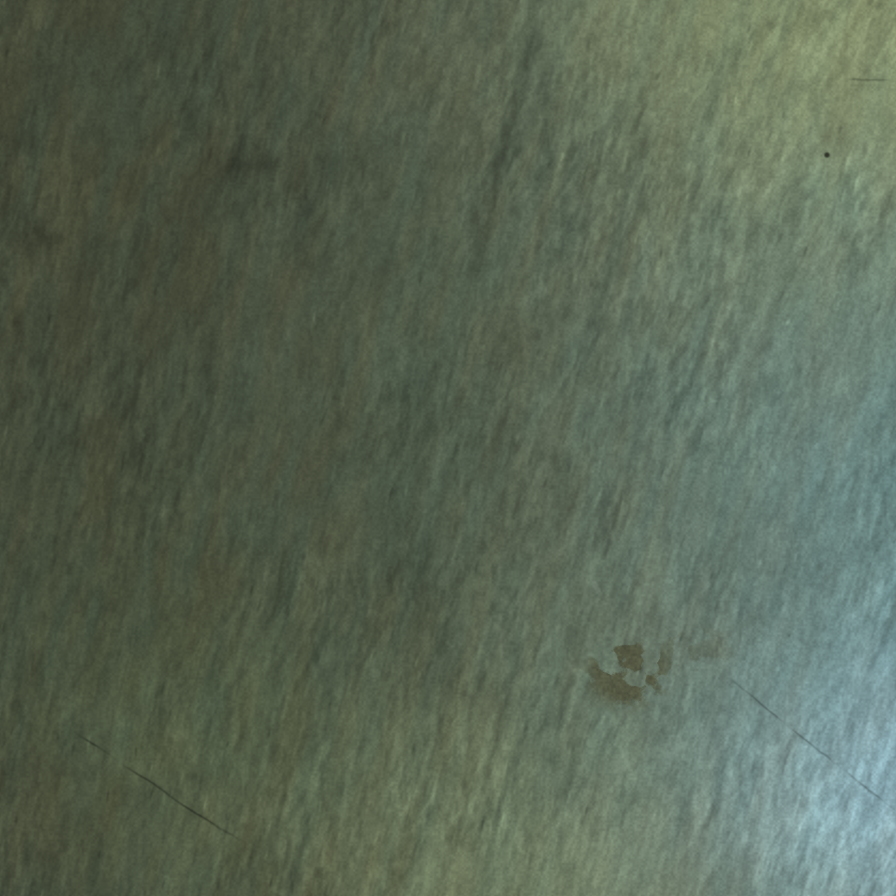
Give the GLSL for this texture, as a three.js fragment shader.

```glsl
varying vec2 vUv;

float hash(vec2 p) {
  vec3 q = fract(vec3(p.xyx) * 0.1031);
  q += dot(q, q.yzx + 33.33);
  return fract((q.x + q.y) * q.z);
}

float noise(vec2 p) {
  vec2 i = floor(p), f = fract(p);
  f = f * f * (3.0 - 2.0 * f);
  return mix(mix(hash(i), hash(i + vec2(1, 0)), f.x),
             mix(hash(i + vec2(0, 1)), hash(i + vec2(1, 1)), f.x), f.y);
}

// Layered noise centred on zero
float fbm(vec2 p) {
  float sum = 0.0, amp = 0.5;
  for (int i = 0; i < 4; i++) {
    sum += amp * (noise(p) - 0.5);
    p = mat2(1.6, 1.2, -1.2, 1.6) * p + 7.3;
    amp *= 0.5;
  }
  return sum;
}

float blob(vec2 p, vec2 center, vec2 size) {
  vec2 d = (p - center) / size;
  return exp(-dot(d, d));
}

// Soft line that fades towards both ends
float scratch(vec2 p, vec2 a, vec2 b, float width) {
  vec2 ab = b - a;
  float t = dot(p - a, ab) / dot(ab, ab);
  float d = length(p - a - ab * clamp(t, 0.0, 1.0)) / width;
  return exp(-d * d) * smoothstep(0.0, 0.15, t) * (1.0 - smoothstep(0.7, 1.0, t));
}

// Broad wash of light from dark olive to pale blue
vec3 wash(vec2 p) {
  vec2 q = p + 0.12 * vec2(fbm(p * 4.0), fbm(p * 4.0 + 19.0));
  vec3 c = mix(vec3(0.268, 0.292, 0.225), vec3(0.385, 0.44, 0.37), smoothstep(0.08, 0.92, q.x));
  c += vec3(0.085, 0.09, 0.055) * blob(q, vec2(0.52, 0.0), vec2(0.26, 0.22));
  c += vec3(0.025, 0.034, 0.018) * blob(q, vec2(0.2, 0.2), vec2(0.2));
  c += vec3(0.12, 0.115, 0.05) * blob(q, vec2(0.95, 1.0), vec2(0.27, 0.24));
  c += vec3(0.03, 0.085, 0.14) * blob(q, vec2(1.05, 0.42), vec2(0.26, 0.3));
  c += vec3(0.17, 0.23, 0.32) * blob(q, vec2(1.03, 0.08), vec2(0.22, 0.19));
  c -= 0.02 * blob(q, vec2(0.48, 0.5), vec2(0.12, 0.3));
  return c;
}

void main() {
  vec2 p = vUv;
  vec3 color = wash(p);

  // Brush frame: steep strokes leaning right, jittered along the way
  float angle = 0.2 + 0.12 * p.x;
  vec2 c = p - 0.5;
  vec2 brush = vec2(c.x * cos(angle) - c.y * sin(angle), c.x * sin(angle) + c.y * cos(angle));
  brush.x += 0.012 * fbm(p * 9.0) + 0.004 * fbm(p * 40.0);
  brush += 3.0;

  // Short strokes at four scales, with patchy strength
  float wide = noise(brush * vec2(42.0, 11.0)) - 0.5;
  float medium = noise(brush * vec2(95.0, 24.0) + 31.0) - 0.5;
  float fine = noise(brush * vec2(180.0, 50.0) + 67.0) - 0.5;
  float hair = noise(brush * vec2(300.0, 95.0) + 13.0) - 0.5;
  float patches = 0.6 + 0.8 * noise(p * 9.0 + 5.0);
  float strokes = 0.07 * wide + patches * (0.13 * medium + 0.15 * fine + 0.11 * hair);
  color *= 1.0 + strokes + 0.12 * fbm(p * 6.0 + 11.0);

  // Strokes drift between warm brown and cool teal
  float tint = noise(brush * vec2(60.0, 15.0) + 90.0) - 0.5 + 0.8 * fbm(p * 10.0 + 40.0);
  color += vec3(-0.018, 0.002, 0.014) * tint;

  // Fine surface grain
  float grain = noise(p * 230.0) + 1.3 * noise(p * 420.0 + 9.0) - 1.15;
  color *= 1.0 + 0.075 * grain;

  // Scattered faint nicks, light or dark
  for (int i = 0; i < 2; i++) {
    vec2 g = brush * vec2(34.0, 20.0) + float(i) * 17.5;
    vec2 cell = floor(g);
    vec2 offset = 0.3 + 0.4 * vec2(hash(cell + 8.0), hash(cell + 21.0));
    vec2 d = (fract(g) - offset) / vec2(0.06, 0.06 + 0.12 * hash(cell + 55.0));
    float nick = exp(-dot(d, d)) * smoothstep(0.75, 1.0, hash(cell + 3.0));
    color *= 1.0 + nick * (hash(cell + 77.0) > 0.5 ? 0.17 : -0.17);
  }

  // Thin broken scratches and a long soft crease
  vec2 w = p + 0.008 * vec2(fbm(p * 18.0), fbm(p * 18.0 + 4.0));
  float worn = smoothstep(0.15, 0.75, noise(p * 60.0));
  float lines = scratch(w, vec2(0.07, 0.19), vec2(0.29, 0.05), 0.0015);
  lines += 0.7 * scratch(w, vec2(0.8, 0.255), vec2(1.03, 0.07), 0.0014);
  lines += 0.6 * scratch(w, vec2(0.945, 0.912), vec2(1.0, 0.91), 0.0015);
  color *= 1.0 - 0.3 * lines * worn;
  float crease = scratch(w, vec2(0.615, 1.06), vec2(0.51, 0.62), 0.008);
  color *= 1.0 - 0.13 * crease * (0.4 + noise(p * 30.0));

  // Ragged brown stain, dark smudges and a pinhole
  float ragged = smoothstep(0.48, 0.68, noise(p * 62.0 + 2.0) + 0.7 * fbm(p * 120.0));
  float stain = ragged * smoothstep(0.2, 0.7, blob(p, vec2(0.7, 0.25), vec2(0.05, 0.042)));
  stain += 0.3 * ragged * smoothstep(0.2, 0.7, blob(p, vec2(0.775, 0.275), vec2(0.045, 0.03)));
  color = mix(color, vec3(0.3, 0.3, 0.21) * (1.0 + 0.15 * grain), 0.7 * stain);
  float smudge = blob(p, vec2(0.28, 0.82), vec2(0.035, 0.014)) + blob(p, vec2(0.04, 0.735), vec2(0.03, 0.02));
  color *= 1.0 - 0.28 * smudge * noise(p * 75.0);
  color *= 1.0 - 0.6 * (1.0 - smoothstep(0.001, 0.0045, distance(p, vec2(0.923, 0.827))));

  // Pale chip beside the stain
  float ring = abs(distance(w, vec2(0.65, 0.338)) - 0.018);
  float chip = (1.0 - smoothstep(0.001, 0.005, ring)) * smoothstep(0.0, 0.012, p.x - 0.65 - 0.4 * (p.y - 0.338));
  color += 0.07 * chip * worn;

  gl_FragColor = vec4(clamp(color, 0.0, 1.0), 1.0);
}
```
